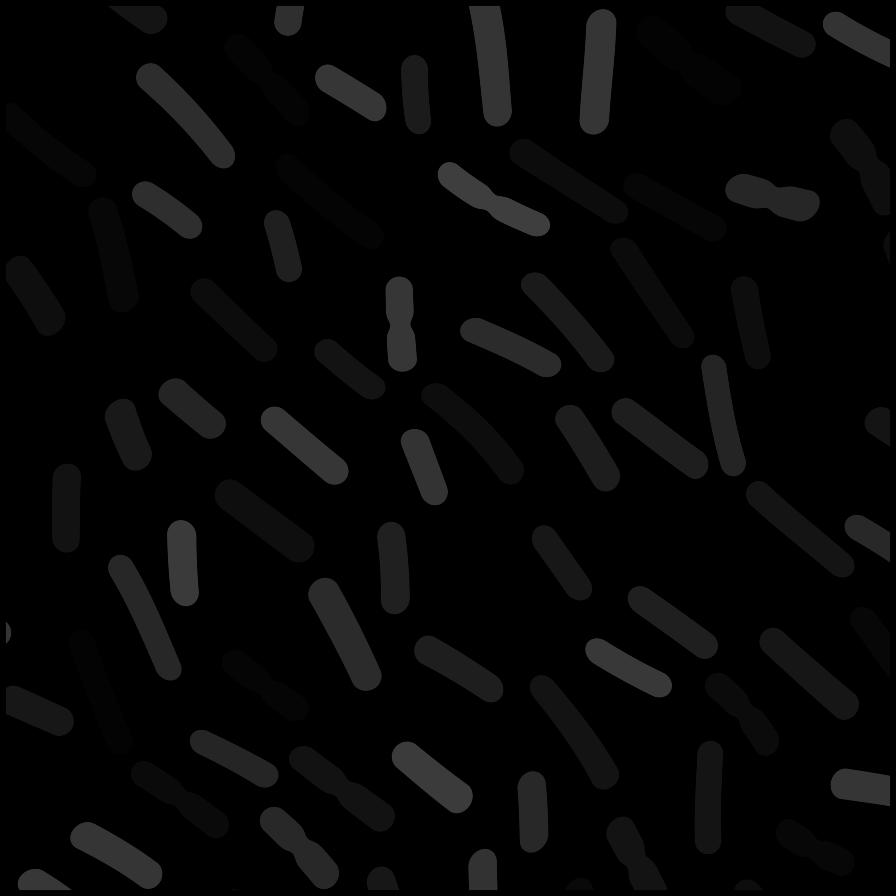
A Shadertoy shader for this pattern:

```glsl
// Scattered rod-shaped cells in flat greys on black, mostly leaning one way.
// A slanted, staggered grid gives each rod its own slot, and gradient noise
// warps the plane so that the rods bend and their directions drift.

const vec3  BACKGROUND = vec3(0.0);
const float DARKEST = 0.012;
const float BRIGHTEST = 0.25;
const float LEAN = -1.02;                // main direction in radians
const vec2  SLOT = vec2(0.16, 0.085);    // slot size along and across the lean
const float RADIUS = 0.0158;             // half the width of a rod
const float CLEARANCE = 0.003;           // free space kept at the slot edges
const float BORDER = 0.0065;             // empty frame around the canvas

// Four random values in 0..1 for a grid point and a seed.
vec4 hash4(vec2 id, float seed) {
    vec4 h = fract(vec4(id.xyx, seed + id.y) * vec4(0.1031, 0.1030, 0.0973, 0.1099));
    h += dot(h, h.wzxy + 33.33);
    return fract((h.xxyz + h.yzzw) * h.zywx);
}

// Dot product of the random unit gradient at a corner with the offset to it.
float cornerGradient(vec2 corner, vec2 offset, float seed) {
    float angle = 6.2832 * hash4(corner, seed).x;
    return dot(vec2(cos(angle), sin(angle)), offset);
}

float gradientNoise(vec2 p, float seed) {
    vec2 i = floor(p), f = fract(p);
    vec2 w = f * f * f * (f * (f * 6.0 - 15.0) + 10.0);
    vec2 e = vec2(1.0, 0.0);
    float low  = mix(cornerGradient(i, f, seed), cornerGradient(i + e.xy, f - e.xy, seed), w.x);
    float high = mix(cornerGradient(i + e.yx, f - e.yx, seed), cornerGradient(i + e.xx, f - e.xx, seed), w.x);
    return mix(low, high, w.y);
}

vec2 warp(vec2 p, float amount, float frequency) {
    return p + amount * vec2(gradientNoise(p * frequency, 3.0), gradientNoise(p * frequency, 8.0));
}

// Expresses p along and across a direction.
vec2 toFrame(vec2 p, float angle) {
    vec2 axis = vec2(cos(angle), sin(angle));
    return vec2(dot(p, axis), dot(p, vec2(-axis.y, axis.x)));
}

// Signed distance to a bent capsule with an optional pinched waist.
float rodDistance(vec2 p, float halfLength, float radius, float bend, float pinch) {
    float x = clamp(p.x, -halfLength, halfLength);
    p.y -= bend * (x * x - 0.5 * halfLength * halfLength);
    float waist = exp(-p.x * p.x / (0.3 * radius * radius));
    return length(vec2(p.x - x, p.y)) - radius * (1.0 - pinch * waist);
}

// Returns the distance to the rod in the slot around p, and its grey.
vec2 rodField(vec2 p) {
    vec2 q = toFrame(p, LEAN);
    float column = floor(q.y / SLOT.y);
    q.x += SLOT.x * hash4(vec2(column, 5.0), 17.0).x;
    vec2 id = vec2(floor(q.x / SLOT.x), column);
    q -= (id + 0.5) * SLOT;

    vec4 shape = hash4(id, 29.0);
    vec4 place = hash4(id, 61.0);
    float halfLength = mix(0.026, 0.061, shape.x);

    // Turn and shift the rod only as far as its slot allows.
    vec2 space = 0.5 * SLOT - RADIUS - CLEARANCE;
    float maxTurn = asin(min(1.0, space.y / halfLength));
    float turn = maxTurn * (2.0 * shape.y - 1.0);
    vec2 reach = halfLength * abs(vec2(cos(turn), sin(turn)));
    vec2 shift = (2.0 * place.xy - 1.0) * max(space - reach, 0.0);

    float bend = 2.0 * shape.z - 1.0;
    float pinch = 0.28 * step(0.8, shape.w);
    float d = rodDistance(toFrame(q - shift, turn), halfLength, RADIUS, bend, pinch);
    float empty = step(place.w, 0.08);
    return vec2(d + empty, mix(DARKEST, BRIGHTEST, place.z));
}

// Coverage of the inside of a shape, softened over one pixel.
float fill(float d, float pixel) {
    return 1.0 - smoothstep(-0.5 * pixel, 0.5 * pixel, d);
}

void mainImage(out vec4 fragColor, in vec2 fragCoord) {
    float pixel = 1.0 / iResolution.y;
    vec2 p = fragCoord * pixel;
    vec2 rod = rodField(warp(p, 0.035, 3.0));

    // Cut the rods off at the frame.
    vec2 halfCanvas = 0.5 * iResolution.xy * pixel;
    vec2 edge = abs(p - halfCanvas) - halfCanvas + BORDER;
    float coverage = fill(rod.x, pixel) * fill(max(edge.x, edge.y), pixel);

    fragColor = vec4(mix(BACKGROUND, vec3(rod.y), coverage), 1.0);
}
```
